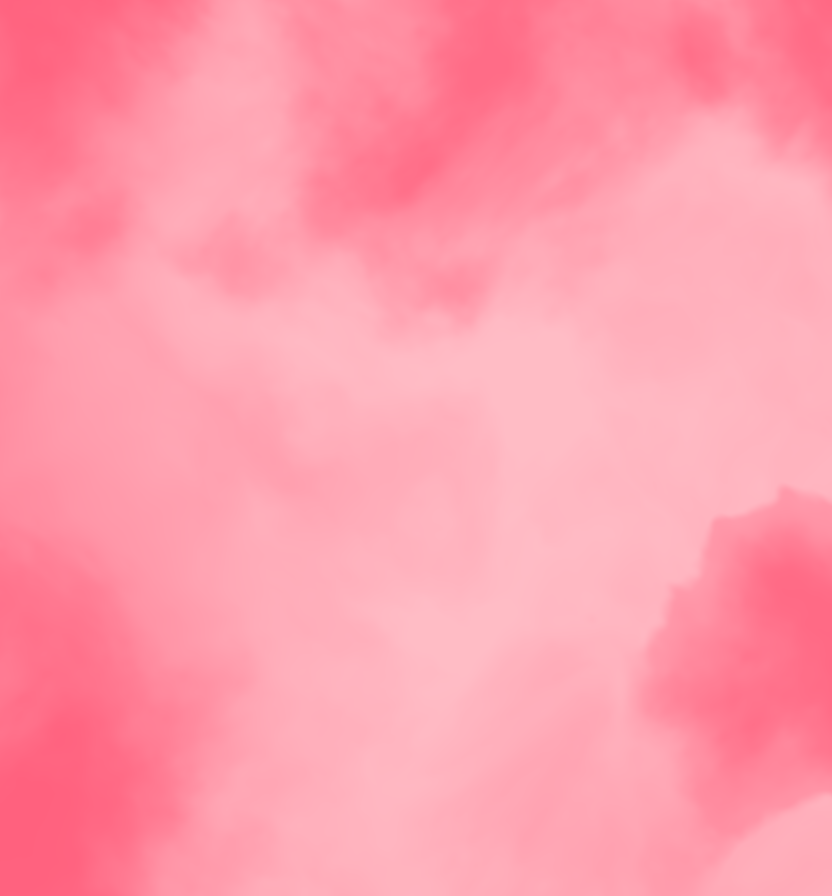
A WebGL 2 fragment shader for this texture:

```glsl
#version 300 es
precision highp float;
// Soft pink clouds: a pale, faintly mottled centre ringed by deeper cloud masses.
// Smooth cellular puffs are layered into billows; they mottle the pale haze and
// fray the outlines of ellipses set around the rim.

uniform vec2 u_resolution;
out vec4 fragColor;

vec3 hash3(vec2 cell) {
    vec3 h = fract(cell.xyx * vec3(0.1031, 0.1030, 0.0973));
    h += dot(h, h.yxz + 33.33);
    return fract((h.xxy + h.yzz) * h.zyx);
}

// Cellular noise: one round puff per cell, raised or sunken, fading to zero at radius 1
float puffs(vec2 p) {
    vec2 cell = floor(p);
    float sum = 0.0;
    for (int y = -1; y <= 1; y++) {
        for (int x = -1; x <= 1; x++) {
            vec2 id = cell + vec2(x, y);
            vec3 h = hash3(id);
            vec2 d = p - id - h.xy;
            float k = max(0.0, 1.0 - dot(d, d));
            sum += (2.0 * h.z - 1.0) * k * k * k;
        }
    }
    return sum;
}

// Five turned and halved layers of puffs
float billows(vec2 p) {
    float sum = 0.0, amp = 0.5;
    for (int i = 0; i < 5; i++) {
        sum += amp * puffs(p);
        p = mat2(1.6, 1.2, -1.2, 1.6) * p + 7.3;
        amp *= 0.5;
    }
    return sum;
}

void main() {
    vec2 p = (gl_FragCoord.xy - 0.5 * u_resolution) / u_resolution.y;

    // Slow drift that bends every outline
    vec2 q = p + 0.025 * sin(p.yx * 9.0 + vec2(0.4, 2.1))
               + 0.012 * sin(p.yx * 21.0 + vec2(3.0, 1.2));
    float fray = billows(q * 5.0 + 11.0);
    float veil = billows(q * 3.2 + 4.0 + 0.3 * fray);

    // Pale haze, deeper toward the left and the bottom
    float tone = 0.12 + 0.36 * veil
               + 0.27 * smoothstep(-0.12, -0.52, q.x + 0.15 * veil)
               + 0.08 * smoothstep(0.0, -0.5, q.y);
    tone = max(tone, 0.02);

    // Outlines are crisp in some places and melt away in others
    float softness = mix(0.1, 0.45, smoothstep(-0.3, 0.3, puffs(q * 3.0 + 20.0)));

    // Five deep masses, unevenly spaced around the rim
    for (int i = 0; i < 5; i++) {
        float k = float(i);
        float angle = -0.55 + 1.06 * k + 0.25 * sin(1.8 * k);
        vec2 dir = vec2(cos(angle), sin(angle));
        vec2 centre = 0.47 * dir / max(abs(dir.x), abs(dir.y));
        vec2 radii = vec2(0.22 + 0.06 * cos(3.1 * k), 0.26 + 0.09 * sin(1.3 * k - 2.2));
        float depth = 1.0 - length((q - centre) / radii) + 1.1 * fray;
        float mass = 0.28 * smoothstep(-softness, softness, depth)
                   + 0.48 * smoothstep(0.0, 1.1, depth);
        tone = 1.0 - (1.0 - tone) * (1.0 - mass);
    }

    vec3 blush = vec3(1.0, 0.745, 0.78);
    vec3 rose = vec3(1.0, 0.33, 0.455);
    fragColor = vec4(mix(blush, rose, clamp(tone, 0.0, 1.0)), 1.0);
}
```
